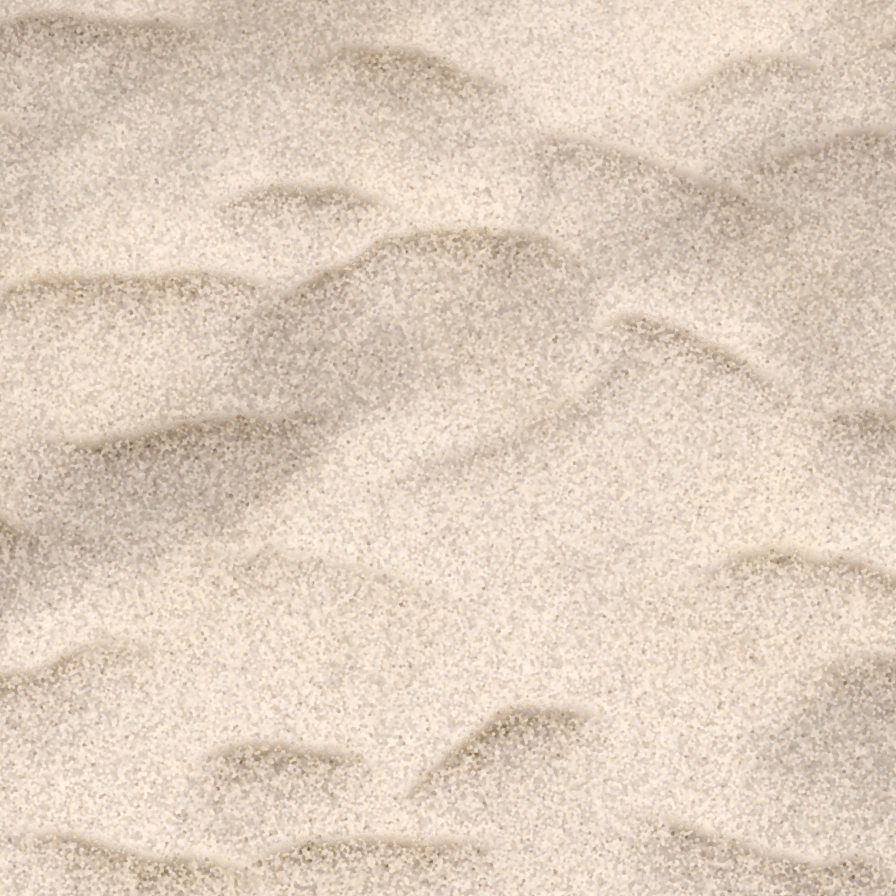
Give the GLSL for this texture, as a three.js fragment shader.

```glsl
varying vec2 vUv;

const vec3 LIT_SAND = vec3(0.945, 0.885, 0.822);
const vec3 SHADED_SAND = vec3(0.755, 0.697, 0.642);
const vec3 CREST_BROWN = vec3(0.600, 0.495, 0.395);
const vec3 OCHRE_TINT = vec3(0.012, -0.006, -0.040);

float hash(vec2 p) {
  vec3 q = fract(vec3(p.xyx) * 0.1031);
  q += dot(q, q.yzx + 33.33);
  return fract((q.x + q.y) * q.z);
}

float noise(vec2 p) {
  vec2 i = floor(p);
  vec2 f = fract(p);
  f = f * f * (3.0 - 2.0 * f);
  float low = mix(hash(i), hash(i + vec2(1.0, 0.0)), f.x);
  float high = mix(hash(i + vec2(0.0, 1.0)), hash(i + vec2(1.0)), f.x);
  return mix(low, high, f.y);
}

float fbm(vec2 p) {
  float sum = 0.0;
  float gain = 0.5;
  for (int i = 0; i < 4; i++) {
    sum += gain * noise(p);
    p = p * 2.03 + 17.3;
    gain *= 0.5;
  }
  return sum / 0.9375;
}

vec2 rotate(vec2 p, float angle) {
  float c = cos(angle);
  float s = sin(angle);
  return vec2(c * p.x + s * p.y, c * p.y - s * p.x);
}

// Blended cells: x is brightness, y is warmth, z is a dark fleck
vec3 grains(vec2 p) {
  vec2 cell = floor(p);
  vec3 sum = vec3(0.0);
  float total = 0.0;
  for (int y = -1; y <= 1; y++) {
    for (int x = -1; x <= 1; x++) {
      vec2 id = cell + vec2(float(x), float(y));
      float a = hash(id + 3.7);
      float b = hash(id + 91.3);
      vec2 offset = id + 0.1 + 0.8 * vec2(a, b) - p;
      float weight = exp(-5.0 * dot(offset, offset));
      float bright = hash(id + 47.9);
      float fleck = smoothstep(0.92, 1.0, hash(id + 151.1));
      sum += weight * vec3(bright - 0.5, b - 0.5, fleck);
      total += weight;
    }
  }
  return sum / total;
}

// Arched crest, sharp above and fading below: x shadow, y brown lip, z lit rim
vec3 ridge(vec2 p, vec2 center, float halfWidth, float slope, float seed, float fray) {
  float u = (p.x - center.x) / halfWidth;
  float wave = 0.07 * (noise(vec2(p.x * 7.0, seed)) - 0.5);
  wave += 0.016 * (noise(vec2(p.x * 23.0, seed + 4.0)) - 0.5);
  float crest = center.y + slope * u - 0.04 * u * u + wave;
  float depth = crest - p.y + fray;
  float taper = 1.0 - smoothstep(0.3, 1.0, abs(u));
  float below = smoothstep(-0.006, 0.008, depth);
  float fall = max(depth, 0.0);
  float shadow = below * (0.25 * exp(-fall / 0.03) + 0.65 * exp(-fall / 0.09));
  float thickness = mix(0.012, 0.034, noise(vec2(p.x * 9.0, seed + 8.0)));
  float lip = below * exp(-fall / thickness);
  float rim = (1.0 - below) * exp(min(depth, 0.0) / 0.06);
  return taper * vec3(shadow, lip, rim);
}

// Jittered rows of crests
vec3 ripples(vec2 p, float fray) {
  vec3 open = vec3(1.0);
  for (int row = 0; row < 8; row++) {
    for (int col = -1; col < 4; col++) {
      vec2 id = vec2(float(col), float(row));
      float a = hash(id + 12.4);
      float b = hash(id + 58.6);
      float c = hash(id + 83.2);
      float stagger = 0.5 * mod(id.y, 2.0);
      vec2 center = vec2(0.36 * (id.x + stagger + 0.6 * a), 0.155 * (id.y + 0.65 * b));
      float strength = mix(0.2, 0.95, c);
      float slope = mix(-0.05, 0.07, hash(id + 29.5));
      vec3 part = ridge(p, center, mix(0.12, 0.24, b), slope, 9.0 * a + id.y, fray);
      open *= 1.0 - strength * part;
    }
  }
  return 1.0 - open;
}

void main() {
  vec2 p = vUv;
  vec2 warped = p + 0.09 * vec2(noise(p * 4.0 + 5.2), noise(p * 4.0 + 31.7));
  vec3 fine = grains(rotate(p, 0.4) * 300.0);
  float clump = fbm(rotate(p, 0.9) * 110.0) - 0.5;
  vec3 dune = ripples(p, 0.016 * fine.x + 0.012 * clump);

  // Broad slopes running diagonally upward
  float swell = fbm(rotate(warped, 0.65) * vec2(2.8, 5.4) + 7.4);
  float light = 0.32 + 0.66 * smoothstep(0.33, 0.62, swell);
  light += 0.35 * dune.z - 0.58 * dune.x;
  vec3 color = mix(SHADED_SAND, LIT_SAND, clamp(light, 0.0, 1.03));

  // Warm minerals gather at the crests
  float patches = smoothstep(0.5, 0.75, fbm(p * 7.0 + 63.0));
  color = mix(color, CREST_BROWN, 0.6 * dune.y);
  color += OCHRE_TINT * (0.3 * patches + 0.5 * dune.y);

  // Grain relief is crisper near the viewer and in the crests, softer in full light
  float relief = mix(1.05, 0.75, p.y) * (1.0 + 0.8 * dune.y);
  float bump = 0.21 * fine.x + 0.06 * clump;
  bump *= mix(1.0, 0.6, step(0.0, bump) * smoothstep(0.5, 1.0, light));
  color += relief * bump;
  color += relief * fine.y * vec3(0.02, 0.0, -0.045);
  color -= relief * fine.z * vec3(0.13, 0.15, 0.16);
  gl_FragColor = vec4(clamp(color, 0.0, 1.0), 1.0);
}
```
